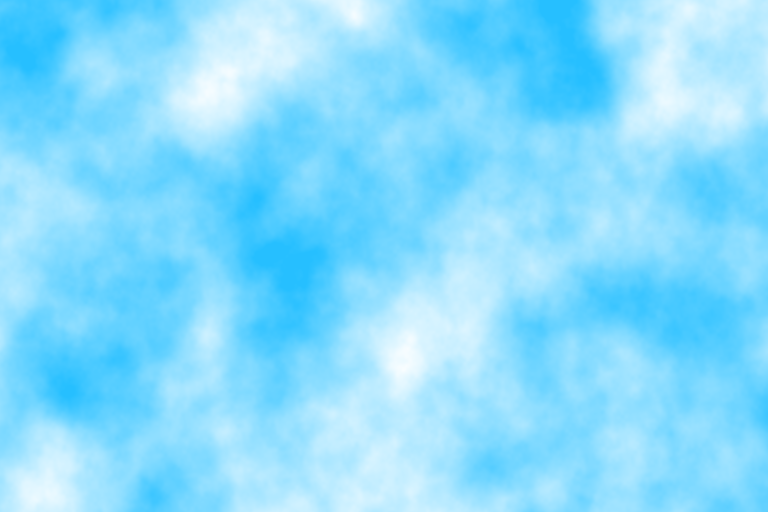
A Shadertoy shader for this texture:

```glsl
// Soft white clouds drifting over a bright blue sky.
// Six octaves of value noise, turned a little at each step, give a cloud
// density that blends linearly from sky blue to white.

// Integer hash of a lattice cell, 0 to 1
float cellHash(ivec2 cell) {
    uvec2 q = uvec2(cell) * uvec2(1597334677u, 3812015801u);
    uint h = q.x ^ q.y;
    h = (h ^ (h >> 16)) * 2146121005u;
    h = (h ^ (h >> 15)) * 2221713035u;
    h ^= h >> 16;
    return float(h >> 8) / 16777216.0;
}

// Smoothly interpolated lattice noise
float valueNoise(vec2 p) {
    ivec2 cell = ivec2(floor(p));
    vec2 f = fract(p);
    vec2 blend = f * f * (3.0 - 2.0 * f);
    float bottom = mix(cellHash(cell), cellHash(cell + ivec2(1, 0)), blend.x);
    float top = mix(cellHash(cell + ivec2(0, 1)), cellHash(cell + ivec2(1, 1)), blend.x);
    return mix(bottom, top, blend.y);
}

// Layered noise centred on zero: broad billows down to faint wisps
float cloudNoise(vec2 p) {
    const mat2 turnAndDouble = 2.0 * mat2(0.96, 0.28, -0.28, 0.96);
    float sum = 0.0;
    float amplitude = 0.5;
    for (int octave = 0; octave < 6; octave++) {
        sum += amplitude * (valueNoise(p) - 0.5);
        p = turnAndDouble * p + vec2(17.3, 9.1);
        amplitude *= 0.5;
    }
    return sum;
}

void mainImage(out vec4 fragColor, in vec2 fragCoord) {
    vec2 uv = fragCoord / iResolution.y;

    float density = 0.535 + 1.88 * cloudNoise(uv * vec2(4.2, 3.9) + vec2(3.4, 7.8));

    vec3 skyBlue = vec3(0.15, 0.75, 1.0);
    vec3 cloudWhite = vec3(1.0);
    fragColor = vec4(mix(skyBlue, cloudWhite, clamp(density, 0.0, 1.0)), 1.0);
}
```
